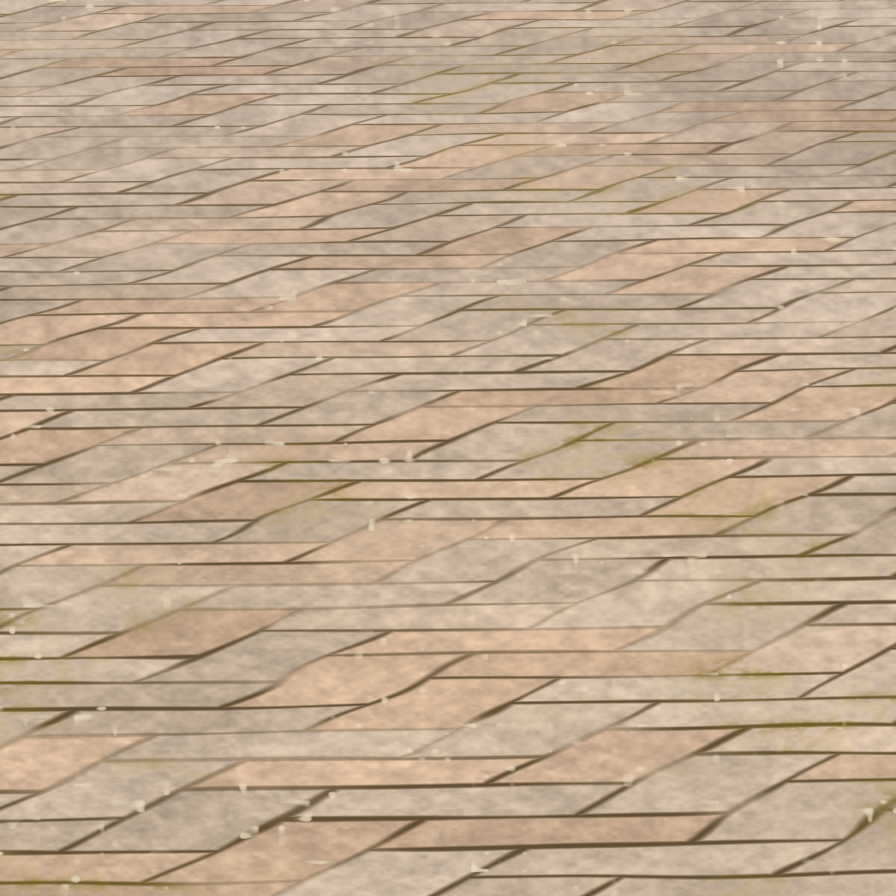
Reproduce this texture procedurally as a Shadertoy shader.

```glsl
// Weathered herringbone brick paving with mossy joints, receding in perspective.

float hash(vec2 p) {
    return fract(sin(dot(p, vec2(127.1, 311.7))) * 43758.5453);
}

float noise(vec2 p) {
    vec2 i = floor(p), f = fract(p);
    f = f * f * (3.0 - 2.0 * f);
    return mix(mix(hash(i), hash(i + vec2(1, 0)), f.x),
               mix(hash(i + vec2(0, 1)), hash(i + vec2(1, 1)), f.x), f.y);
}

float fbm(vec2 p) {
    float sum = 0.0, amp = 0.5;
    for (int i = 0; i < 4; i++) {
        sum += amp * noise(p);
        p = p * 2.03 + 17.3;
        amp *= 0.5;
    }
    return sum / 0.9375;
}

// Screen position to brick coordinates, one unit per brick width.
vec2 toGround(vec2 uv) {
    float drop = 1.98 - uv.y;    // distance below the horizon
    vec2 ground = vec2(uv.x - 0.5, 1.0) / drop;
    mat2 brickAxes = mat2(0.0901, 0.0006, 0.0347, 0.0096);
    return inverse(brickAxes) * (ground - vec2(-0.2253, 0.518)) + vec2(2, 0);
}

// Herringbone of 2:1 bricks: xy = distance to the brick's sides, zw = brick id.
vec4 herringbone(vec2 p) {
    vec2 cell = floor(p);
    float k = mod(cell.x + cell.y, 4.0);
    bool lying = k < 1.5;
    vec2 corner = cell - (lying ? vec2(k, 0) : vec2(0, k - 2.0));
    vec2 size = lying ? vec2(2, 1) : vec2(1, 2);
    vec2 inside = p - corner;
    return vec4(min(inside, size - inside), corner);
}

void mainImage(out vec4 fragColor, in vec2 fragCoord) {
    vec2 uv = fragCoord / iResolution.xy;
    vec2 p = toGround(uv);
    vec2 soft = fwidth(p) * 0.7 + 0.025;

    // Uneven laying bends the joints a little.
    p += 0.16 * (vec2(noise(p * 0.9), noise(p * 0.9 + 40.0)) - 0.5);
    vec4 brick = herringbone(p);
    float tone = hash(brick.zw + 0.5);
    float far = smoothstep(0.35, 1.0, uv.y);

    // Brick face: tint per brick, broad stains, then grain.
    float stain = fbm(uv * vec2(5, 12) + 3.0);
    float grain = fbm(uv * vec2(55, 110));
    float grit = noise(uv * vec2(150, 230));
    vec3 col = mix(vec3(0.73, 0.65, 0.56), vec3(0.86, 0.775, 0.685), tone * 0.55 + 0.3);
    col *= 0.99 + 0.20 * (stain - 0.5) + 0.24 * (grain - 0.5) + 0.07 * (grit - 0.5);
    col = mix(col, col * vec3(0.95, 0.96, 0.99), far);
    col *= mix(vec3(1), vec3(1.03, 0.98, 0.94), smoothstep(0.6, 0.9, hash(brick.zw + 9.0)));

    // Moss spreads over some faces and thickens near the joints.
    float edge = min(brick.x, brick.y);
    float damp = smoothstep(0.52, 0.75, fbm(uv * vec2(6, 14) + 21.0));
    float moss = damp * smoothstep(0.35, 0.7, grain) * (1.0 - 0.6 * far);
    col = mix(col, vec3(0.60, 0.52, 0.32), moss * (0.3 + 0.5 * smoothstep(0.35, 0.0, edge)));

    // Joints vary in width and depth; some are filled with pale sand.
    float wear = noise(p * 1.3 + 60.0);
    vec2 halfWidth = vec2(0.035, 0.06) * (0.5 + wear);
    vec2 gap = 1.0 - smoothstep(halfWidth - soft, halfWidth + soft, brick.xy);
    float joint = max(gap.x, gap.y);
    float depth = smoothstep(0.2, 0.6, noise(p * 0.8 + 11.0)) * 0.65 + 0.3;
    vec3 jointColor = mix(vec3(0.36, 0.29, 0.19), vec3(0.42, 0.36, 0.14), damp);
    col = mix(col, jointColor, joint * depth * mix(1.0, 0.75, far));

    // Pale chips and sand grains gather beside the joints.
    float chip = smoothstep(0.80, 0.95, noise(uv * vec2(70, 105) + 7.0));
    chip *= smoothstep(0.45, 0.65, noise(uv * vec2(9, 20) + 80.0));
    col = mix(col, vec3(0.92, 0.86, 0.75), chip * (0.3 + 0.5 * smoothstep(0.3, 0.1, edge)));

    fragColor = vec4(clamp(col, 0.0, 1.0), 1.0);
}
```
